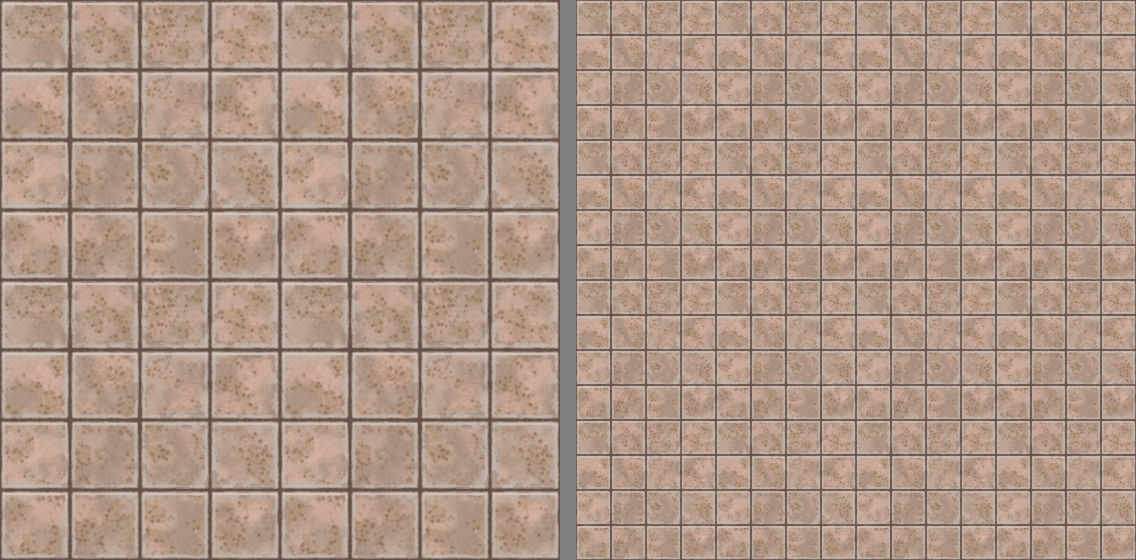
Left, the tile; right, the same tile 2 across and 2 down.
A three.js fragment shader for this texture:

```glsl
// Worn square clay tiles with pale chipped rims and dark grout, 8 by 8, varied over 4 by 4.
varying vec2 vUv;

const float TILES = 8.0;         // tiles across and down
const float REPEAT = 4.0;        // tiles before the variation recurs
const float GROUT_CORE = 0.010;  // half widths, in tiles
const float GROUT_EDGE = 0.042;
const float CORNER = 0.05;
const float RIM_WIDTH = 0.075;
const float WEAR_REACH = 0.20;
const float PIT_FREQ = 18.0;     // pits per tile side

const vec3 GROUT = vec3(0.40, 0.32, 0.285);
const vec3 BEVEL = vec3(0.61, 0.52, 0.47);
const vec3 CLAY = vec3(0.68, 0.575, 0.51);
const vec3 TAN = vec3(0.75, 0.645, 0.58);
const vec3 PINK = vec3(0.84, 0.69, 0.625);
const vec3 OCHRE = vec3(0.67, 0.56, 0.445);
const vec3 GLAZE = vec3(0.73, 0.70, 0.67);
const vec3 SHINE = vec3(0.86, 0.78, 0.74);
const vec3 PIT = vec3(0.50, 0.39, 0.32);

vec2 wrap(vec2 i, float period) {
  return floor(mod(i + 0.5, period));
}

float hash(vec2 p) {
  vec3 q = fract(p.xyx * 0.1031);
  q += dot(q, q.yzx + 33.33);
  return fract((q.x + q.y) * q.z);
}

// Value noise that wraps after REPEAT tiles
float noise(vec2 p, float freq) {
  p *= freq;
  float period = REPEAT * freq;
  vec2 i = floor(p);
  vec2 f = p - i;
  f = f * f * (3.0 - 2.0 * f);
  float a = hash(wrap(i, period));
  float b = hash(wrap(i + vec2(1.0, 0.0), period));
  float c = hash(wrap(i + vec2(0.0, 1.0), period));
  float d = hash(wrap(i + 1.0, period));
  return mix(mix(a, b, f.x), mix(c, d, f.x), f.y);
}

float fbm(vec2 p, float freq) {
  float sum = 0.0;
  float amp = 0.533;
  for (int k = 0; k < 4; k++) {
    sum += amp * noise(p, freq);
    p += vec2(1.37, 2.71);
    freq *= 2.0;
    amp *= 0.5;
  }
  return sum;
}

// Cellular pits: round dots of random size, many of them absent
float pits(vec2 p) {
  p *= PIT_FREQ;
  vec2 base = floor(p);
  float cover = 0.0;
  for (int y = -1; y <= 1; y++) {
    for (int x = -1; x <= 1; x++) {
      vec2 cell = base + vec2(float(x), float(y));
      vec2 id = wrap(cell, REPEAT * PIT_FREQ);
      vec2 center = cell + vec2(hash(id + 11.0), hash(id + 47.0));
      float radius = 0.65 * smoothstep(0.45, 1.0, hash(id + 83.0));
      cover = max(cover, radius * (1.0 - smoothstep(0.15, 0.75, distance(p, center))));
    }
  }
  return cover;
}

void main() {
  vec2 p = vUv * TILES;
  vec2 id = wrap(floor(p), REPEAT);
  vec2 local = fract(p) - 0.5;

  // Distance inward from the rounded tile border
  vec2 q = abs(local) - 0.5 + CORNER;
  float inset = CORNER - length(max(q, 0.0)) - min(max(q.x, q.y), 0.0);
  float wear = fbm(p + vec2(1.7, 3.1), 6.0);
  float grain = noise(p, 32.0) - 0.5;
  float ragged = inset + (wear - 0.5) * 0.12;

  // Mottled clay body
  vec3 color = mix(TAN, CLAY, smoothstep(0.38, 0.66, fbm(p, 3.0)));
  float blush = fbm(p + vec2(0.3, 2.2) + 0.12 * wear, 2.0);
  color = mix(color, PINK, 0.65 * smoothstep(0.50, 0.74, blush));
  float stain = fbm(p + vec2(2.6, 0.9), 5.0);
  color = mix(color, OCHRE, 0.55 * smoothstep(0.50, 0.68, stain));
  color *= 1.0 + 0.05 * (hash(id + 5.0) - 0.5) + 0.06 * grain;
  color = mix(color, PIT, pits(p) * smoothstep(0.36, 0.62, stain));

  // Pale glaze: a ragged rim, and patches creeping inward
  float rim = 1.0 - smoothstep(RIM_WIDTH - 0.02, RIM_WIDTH + 0.02, ragged);
  float patches = smoothstep(0.50, 0.60, wear) * (1.0 - smoothstep(0.06, WEAR_REACH, inset));
  patches *= smoothstep(0.35, 0.60, noise(p + 1.9, 2.0));
  color = mix(color, GLAZE, max(0.75 * rim, 0.8 * patches));
  float chip = smoothstep(0.58, 0.68, fbm(p + vec2(3.3, 1.1), 7.0));
  color = mix(color, BEVEL, 0.7 * chip * (1.0 - smoothstep(0.08, 0.16, inset)));

  // Lit upper lip, strength differs per tile
  float lip = smoothstep(0.035, 0.05, inset) * (1.0 - smoothstep(0.06, 0.085, inset));
  float upper = smoothstep(0.36, 0.43, local.y);
  color = mix(color, SHINE, lip * (0.25 + upper * (0.2 + 0.5 * hash(id + 29.0))));

  // Bevel falling into the grout
  float edge = inset + 0.02 * (wear - 0.5) + 0.006 * grain;
  color = mix(BEVEL, color, smoothstep(0.022, GROUT_EDGE, edge));
  color = mix(GROUT * (1.0 + 0.15 * grain), color, smoothstep(GROUT_CORE, 0.030, edge));
  gl_FragColor = vec4(color, 1.0);
}
```
